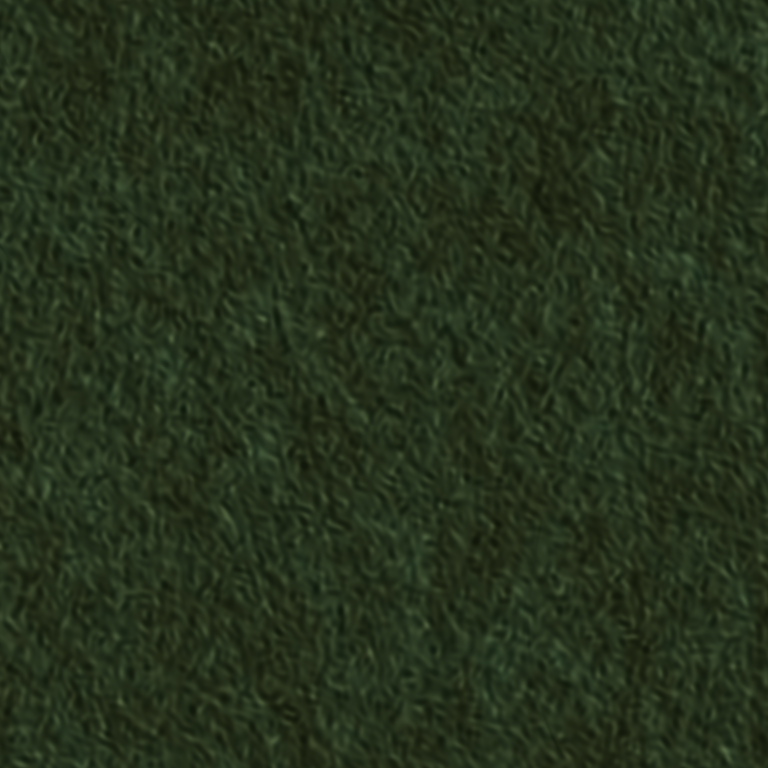
Write a WebGL 1 fragment shader that draws this texture.

```glsl
precision highp float;
// Dark mossy green felt: soft, short fibres leaning to the left, with faint teal stains.
uniform vec2 u_resolution;

vec3 hash3(vec2 cell) {
  vec3 q = fract(cell.xyx * vec3(0.1031, 0.1030, 0.0973));
  q += dot(q, q.yzx + 33.33);
  return fract((q.xxy + q.yzz) * q.zyx);
}

// Cellular noise: each cell scatters two small wave packets, mostly along one lean.
float fibreNoise(vec2 p, float spread) {
  vec2 cell = floor(p);
  float sum = 0.0;
  for (int y = -1; y <= 1; y++) {
    for (int x = -1; x <= 1; x++) {
      for (int k = 0; k < 2; k++) {
        vec2 id = cell + vec2(float(x), float(y));
        vec2 seed = id + 71.0 + 137.0 * float(k);
        vec3 place = hash3(seed);
        vec3 shape = hash3(seed + 311.7);
        vec2 d = p - id - place.xy;
        float angle = 0.42 + spread * (shape.x + shape.y - 1.0);
        float across = dot(d, vec2(cos(angle), sin(angle)));
        float falloff = max(0.0, 1.0 - dot(d, d));
        float wave = cos(6.2832 * (mix(0.45, 1.15, shape.z) * across + place.z));
        sum += falloff * falloff * falloff * wave;
      }
    }
  }
  return sum;
}

void main() {
  vec2 uv = gl_FragCoord.xy / u_resolution.y;

  // Fine fibres, tufts, loose clumps and broad stains
  vec2 bend = 0.004 * sin(uv.yx * vec2(17.0, 13.0) + vec2(0.6, 2.1));
  float fibres = fibreNoise((uv + bend) * 58.0, 1.35);
  float tufts = fibreNoise(uv * 33.0 + 20.0, 1.1);
  float clumps = fibreNoise(uv * 13.0 + 40.0, 1.2);
  float stains = fibreNoise(uv * 4.5 + 90.0, 2.0);

  // Bright fibre tips stand out a little more than the gaps
  float height = 0.90 * fibres + 0.32 * tufts + 0.24 * clumps + 0.20 * stains;
  height += 0.12 * (height * height - 0.5);

  // Sparse, thin creases running down the lean
  float fold = sin(uv.x * 11.0 + uv.y * 5.5 + 1.2 * sin(uv.y * 7.0 + 1.0) + 0.7 * sin(uv.x * 9.0));
  float crease = 1.0 - smoothstep(0.0, 0.07, abs(fold));
  height -= 0.4 * crease * smoothstep(0.2, 0.9, clumps);

  // Hue drifts gently between olive and teal
  vec3 felt = vec3(0.147, 0.192, 0.109) + vec3(0.047, 0.053, 0.037) * height;
  float drift = 0.5 * stains + 0.45 * clumps + 0.3 * tufts;
  felt += vec3(-0.011, 0.002, 0.006) * clamp(drift, -0.8, 1.5);
  gl_FragColor = vec4(max(felt, vec3(0.06, 0.09, 0.045)), 1.0);
}
```
